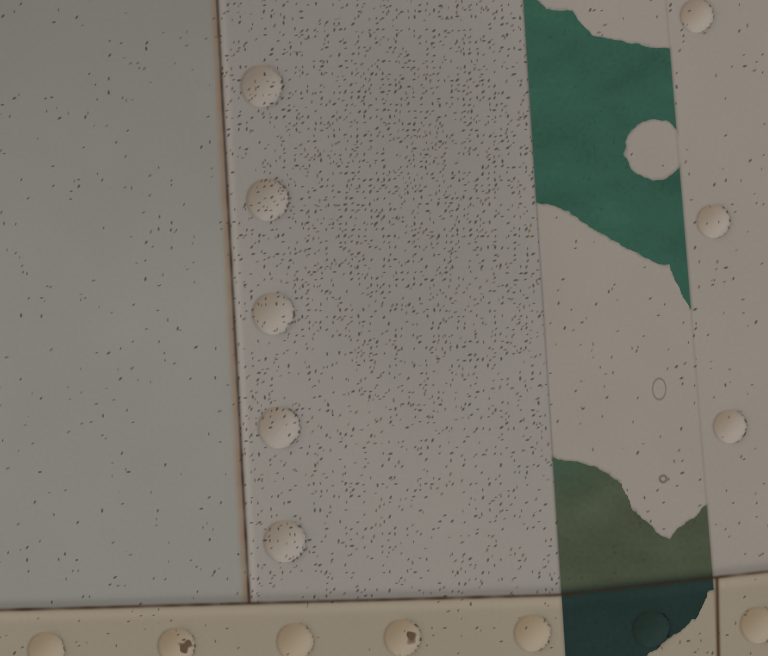
Reproduce this texture procedurally as a Shadertoy shader.

```glsl
// Weathered riveted metal panels with specks, rusty seams and a chipped green stripe.
#define PANEL vec3(0.535, 0.513, 0.485)
#define LEFT_PANEL vec3(0.512, 0.502, 0.472)
#define CREAM vec3(0.550, 0.520, 0.485)
#define STRIP vec3(0.540, 0.500, 0.435)
#define GREEN vec3(0.195, 0.325, 0.270)
#define OLIVE vec3(0.275, 0.300, 0.235)
#define DARK_GREEN vec3(0.140, 0.195, 0.182)
#define RUST vec3(0.330, 0.235, 0.165)
#define SPECK_CELL 0.0095
#define EDGE_CHIP 0.006
#define RIVET_SIZE 0.032

vec2 hash2(vec2 c) {
    vec3 q = fract(c.xyx * vec3(0.1031, 0.1030, 0.0973));
    q += dot(q, q.yzx + 33.33);
    return fract((q.xx + q.yz) * q.zy);
}

float corner(vec2 cell, vec2 offset) {
    return dot(hash2(cell + 100.0) * 2.0 - 1.0, offset);
}

// Gradient noise, about -0.7 to 0.7
float noise(vec2 p) {
    vec2 i = floor(p), f = fract(p), w = f * f * (3.0 - 2.0 * f), e = vec2(1, 0);
    return mix(mix(corner(i, f), corner(i + e, f - e), w.x),
               mix(corner(i + e.yx, f - e.yx), corner(i + 1.0, f - 1.0), w.x), w.y);
}

float fbm(vec2 p) {
    return noise(p) + 0.5 * noise(p * 2.1 + 7.0) + 0.25 * noise(p * 4.3 + 3.0);
}

float ramp(float a, float b, float x) { return clamp((x - a) / (b - a), 0.0, 1.0); }

float cover(float d) { return smoothstep(-0.8, 0.8, d * iResolution.y); }

float line(float d, float width) { return exp(-d * d / (width * width)); }

// Signed depth inside the remaining green paint
float paintDepth(vec2 p, float band) {
    vec2 q = p + EDGE_CHIP * vec2(fbm(p * 42.0), fbm(p * 38.0 + 19.0));
    float x = q.x;
    float top = 1.012 - 0.027 * ramp(0.805, 0.836, x) - 0.04 * ramp(0.866, 0.904, x)
              - 0.022 * ramp(0.904, 1.02, x);
    float base = 0.692 - 0.012 * ramp(0.82, 0.866, x) - 0.035 * ramp(0.866, 0.912, x)
               - 0.05 * ramp(0.912, 1.01, x) - 0.065 * ramp(1.02, 1.05, x);
    float low = 0.304 - 0.016 * ramp(0.842, 0.912, x) - 0.027 * ramp(0.912, 0.95, x)
              - 0.036 * ramp(0.948, 0.963, x) - 0.045 * ramp(0.963, 1.01, x)
              + 0.049 * ramp(1.02, 1.076, x);
    float chip = -0.01 + 0.065 * ramp(0.975, 1.055, x) + 0.045 * ramp(1.062, 1.08, x);
    float hole = length(q - vec2(0.998, 0.772)) - 0.046;
    float upper = min(min(top - q.y, q.y - base), hole);
    return min(band, max(upper, min(low - q.y, q.y - chip)));
}

// Coverage of small slanted pits, one per grid cell
float specks(vec2 p, float density, float seed) {
    vec2 g = p / SPECK_CELL + seed, id = floor(g), h = hash2(id), k = hash2(id + 57.0);
    float a = 0.9 + 1.6 * (k.x - 0.5);
    vec2 q = mat2(cos(a), -sin(a), sin(a), cos(a)) * (fract(g) - 0.3 - 0.4 * h);
    float d = length(q * vec2(0.65, 1.2)) - mix(0.09, 0.2, k.y * k.y);
    float soft = 0.06 + 0.7 / (SPECK_CELL * iResolution.y);
    return (1.0 - smoothstep(-soft, soft, d)) * step(hash2(id + 211.0).x, density);
}

// Domed head: warm at upper left, pale at lower right, pitted right rim
void rivet(inout vec3 col, vec2 p, vec2 center, float r) {
    vec2 q = (p - center) / r;
    float d = length(q), slope = dot(q, vec2(0.6, -0.6));
    vec3 tint = mix(vec3(0.96, 0.91, 0.85), vec3(1.14, 1.13, 1.12), smoothstep(-0.8, 0.7, slope));
    col *= 1.0 - 0.12 * exp(-8.0 * abs(d - 1.03)) * smoothstep(-0.3, 0.8, q.x);
    col *= mix(vec3(1), tint, cover(r * (1.0 - d)));
    float pits = smoothstep(-0.1, 0.35, noise(p * 180.0));
    col *= 1.0 - 0.4 * line(d - 1.0, 0.07) * smoothstep(0.1, 0.8, q.x) * pits;
    col *= 1.0 - 0.1 * line(d - 0.98, 0.09) * smoothstep(0.0, -0.8, q.x);
}

void mainImage(out vec4 fragColor, in vec2 fragCoord) {
    vec2 p = fragCoord / iResolution.y;
    float drop = 1.0 - p.y;
    float seam = p.x - 0.331 - 0.0533 * drop;
    float joint = p.y - 0.070 - 0.027 * p.x - 0.085 * max(p.x - 0.85, 0.0);
    float bandLeft = p.x - 0.798 - 0.064 * drop;
    float bandRight = 1.015 + 0.081 * drop - p.x;
    float above = cover(joint), mid = cover(seam) * cover(-bandLeft);

    // Panels with soft staining
    vec3 col = mix(LEFT_PANEL, PANEL, cover(seam));
    col = mix(col, CREAM, cover(bandLeft));
    col = mix(STRIP, col, above);
    col *= 1.0 + 0.025 * fbm(p * 5.0) + 0.018 * noise(p * 170.0);
    col *= 1.0 - 0.09 * smoothstep(0.45, 1.1, p.y) * smoothstep(0.9, 0.1, p.x);
    col *= 1.0 - 0.06 * above * line(length((p - vec2(0.65, 0.72)) * vec2(1.0, 0.7)), 0.2);
    col *= 1.0 - 0.13 * line(bandLeft, 0.0018) * above - 0.06 * line(bandRight, 0.002);

    // Green stripe, darker below the joint
    float paint = paintDepth(p, min(bandLeft, bandRight));
    vec3 green = mix(OLIVE, GREEN, smoothstep(0.2, 0.48, p.y - 0.6 * (p.x - 0.9)));
    green = mix(DARK_GREEN, green, smoothstep(-0.004, 0.012, joint));
    green *= 1.0 + 0.12 * fbm(p * vec2(9, 16)) + 0.06 * noise(p * 150.0);
    col *= 1.0 - 0.14 * line(paint, 0.003);
    col = mix(col, green, cover(paint));

    // Scattered pits, thickest on the middle panel
    float cloud = line(length((p - vec2(0.66, 0.74)) * vec2(1.0, 0.75)), 0.23);
    float density = mix(0.05, 0.26 + 0.4 * cloud, mid * above) + 0.08 * fbm(p * 9.0);
    float bare = 1.0 - 0.75 * cover(paint);
    col *= 1.0 - 0.42 * bare * specks(p, density, 0.0);
    col = mix(col, RUST, 0.5 * bare * specks(p, density * 0.55, 37.4));

    // Rusty seams
    float wear = 0.75 + 0.5 * noise(p * 35.0);
    col = mix(col, RUST * 1.45, 0.6 * wear * above * line(seam + 0.004, 0.006));
    col *= 1.0 - 0.55 * wear * above * line(seam, 0.0025);
    col *= 1.0 + 0.07 * above * line(seam - 0.008, 0.005);
    col = mix(col, RUST * 0.65, 0.85 * wear * line(joint, 0.0028));
    col *= 1.0 - 0.12 * line(joint - 0.006, 0.008) + 0.06 * line(joint + 0.011, 0.008);
    float shortSeam = p.x - 1.093 - 0.02 * (0.11 - p.y);
    col = mix(col, RUST * 0.7, 0.8 * (1.0 - above) * line(shortSeam, 0.003));

    // Rivet columns and the bottom row
    for (int i = 0; i < 6; i++) {
        float y = 1.0425 - 0.1735 * float(i);
        rivet(col, p, vec2(0.392 + 0.0505 * (1.0 - y), y), RIVET_SIZE);
    }
    for (int i = 0; i < 3; i++) {
        float fall = 0.313 * float(i);
        rivet(col, p, vec2(1.062 + 0.0806 * fall, 0.976 - fall), RIVET_SIZE * 0.8);
    }
    for (int i = 0; i < 7; i++) {
        float n = float(i), x = 0.07 + 0.181 * n + 0.02 * abs(sin(1.0472 * n));
        vec2 center = vec2(x, 0.006 + 0.036 * x);
        rivet(col, p, center, RIVET_SIZE * 0.88);
        float flake = line(length(p - center - vec2(0.014, 0.0)), 0.017) + 0.5 * noise(p * 95.0);
        float rusty = step(0.5, n) * step(n, 3.5) * step(0.5, mod(n, 2.0));
        col = mix(col, RUST * 0.75, 0.7 * rusty * smoothstep(0.65, 0.9, flake));
    }

    // Faint blister rings in the bare stripe
    col *= 1.0 - 0.2 * line(length((p - vec2(1.005, 0.407)) * vec2(1.6, 1.0)) - 0.016, 0.0018);
    col *= 1.0 - 0.3 * line(length(p - vec2(1.011, 0.27)) - 0.005, 0.002);
    fragColor = vec4(col, 1.0);
}
```
